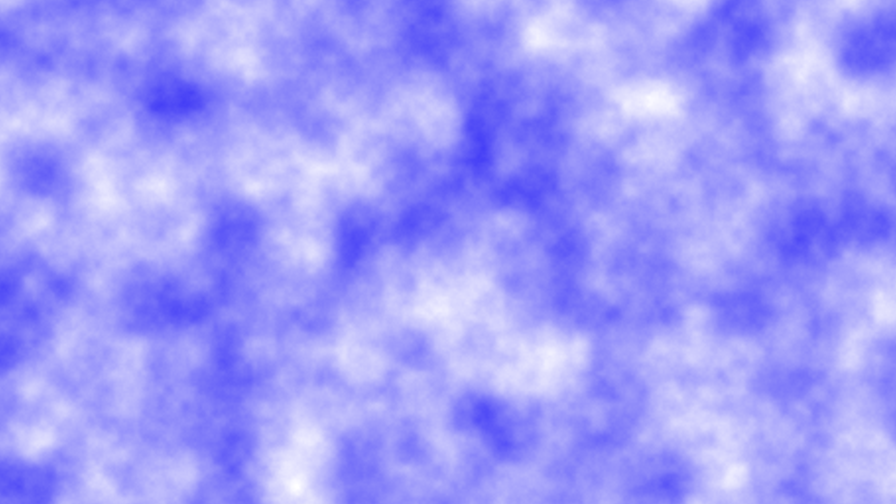
Reproduce this texture procedurally as a Shadertoy shader.

```glsl
// Soft violet-blue and white clouds made of layered value noise.

const vec3 DEEP_BLUE = vec3(0.246, 0.221, 0.962);
const vec3 CLOUD_WHITE = vec3(1.0);
const float CELLS_PER_HEIGHT = 8.0;  // lattice cells of the coarsest layer
const int OCTAVES = 6;
const float GAIN = 0.5;              // strength of each finer layer
const float CONTRAST = 1.3;
const vec2 LAYER_SHIFT = vec2(17.3, 9.7);

float hash(vec2 cell) {
    vec3 p = fract(cell.xyx * 0.1031);
    p += dot(p, p.yzx + 33.33);
    return fract((p.x + p.y) * p.z);
}

// Random lattice values, blended smoothly
float valueNoise(vec2 p) {
    vec2 cell = floor(p);
    vec2 blend = smoothstep(0.0, 1.0, fract(p));
    float bottom = mix(hash(cell), hash(cell + vec2(1.0, 0.0)), blend.x);
    float top = mix(hash(cell + vec2(0.0, 1.0)), hash(cell + vec2(1.0)), blend.x);
    return mix(bottom, top, blend.y);
}

// Sum of ever finer layers, normalised to 0..1
float cloudDensity(vec2 p) {
    float sum = 0.0;
    float total = 0.0;
    float amplitude = 1.0;
    for (int i = 0; i < OCTAVES; i++) {
        sum += amplitude * valueNoise(p);
        total += amplitude;
        amplitude *= GAIN;
        p = p * 2.0 + LAYER_SHIFT;
    }
    return sum / total;
}

void mainImage(out vec4 fragColor, in vec2 fragCoord) {
    vec2 position = fragCoord / iResolution.y * CELLS_PER_HEIGHT;
    float density = cloudDensity(position + LAYER_SHIFT);
    float whiteness = clamp(0.5 + CONTRAST * (density - 0.5), 0.0, 1.0);
    fragColor = vec4(mix(DEEP_BLUE, CLOUD_WHITE, whiteness), 1.0);
}
```
